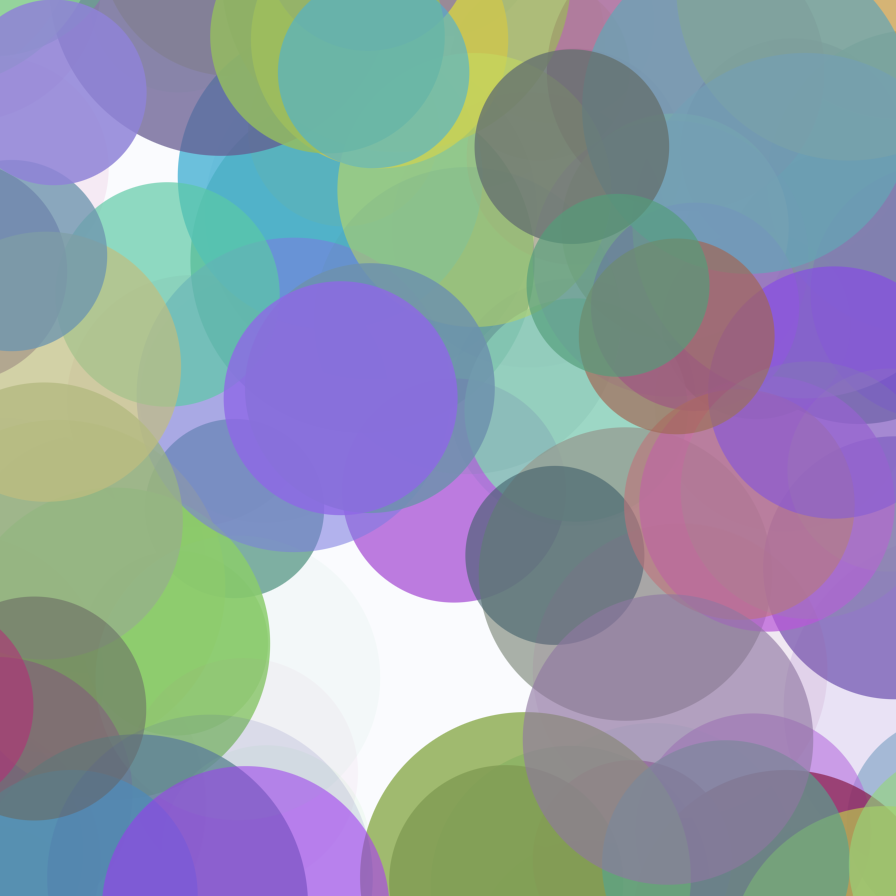
Give the GLSL for this background, as a WebGL 2 fragment shader.

```glsl
#version 300 es
precision highp float;
// Crowded translucent discs in muted and vivid hues, piled up on near-white.
// Each disc takes its place, size, tint and opacity from an integer hash,
// and a loop blends them from the lowest to the topmost.

uniform vec2 u_resolution;
out vec4 fragColor;

// Three random values in 0..1 for a disc number and a property number.
vec3 hash3(int disc, int property) {
    uvec3 v = uvec3(uint(disc), uint(property), 17u) * 1664525u + 1013904223u;
    v.x += v.y * v.z;
    v.y += v.z * v.x;
    v.z += v.x * v.y;
    v ^= v >> 16u;
    v.x += v.y * v.z;
    v.y += v.z * v.x;
    v.z += v.x * v.y;
    return vec3(v >> 8u) / 16777216.0;
}

// Weighted choice of a base hue.
vec3 baseHue(float pick) {
    if (pick < 0.22) return vec3(0.27, 0.46, 0.54); // slate teal
    if (pick < 0.44) return vec3(0.57, 0.41, 0.73); // lavender
    if (pick < 0.65) return vec3(0.45, 0.72, 0.66); // sea green
    if (pick < 0.79) return vec3(0.68, 0.70, 0.41); // olive sand
    if (pick < 0.92) return vec3(0.60, 0.27, 0.42); // plum
    return vec3(0.65, 0.18, 0.83);                  // violet
}

void main() {
    float unit = min(u_resolution.x, u_resolution.y);
    vec2 point = gl_FragCoord.xy / unit;
    vec2 canvas = u_resolution / unit;
    float halfPixel = 0.75 / unit;
    vec3 color = vec3(0.98, 0.985, 0.995);

    for (int i = 0; i < 104; i++) {
        vec3 place = hash3(i, 1);
        vec3 look = hash3(i, 2);
        vec3 jitter = hash3(i, 3) - 0.5;

        // Centres may lie outside, so that discs are cut by the border.
        vec2 center = mix(vec2(-0.1), canvas + 0.1, place.xy);
        float radius = mix(0.098, 0.195, place.z);

        // The first discs are pale veils, and later ones mix in a few more.
        bool veil = i < 14 || look.y < 0.2;
        float opacity = veil ? mix(0.04, 0.16, look.z) : mix(0.56, 0.88, look.z);
        vec3 tint = clamp(baseHue(look.x) + jitter * 0.36, 0.0, 1.0);

        float edge = length(point - center) - radius;
        float cover = 1.0 - smoothstep(-halfPixel, halfPixel, edge);
        color = mix(color, tint, cover * opacity);
    }

    fragColor = vec4(color, 1.0);
}
```
